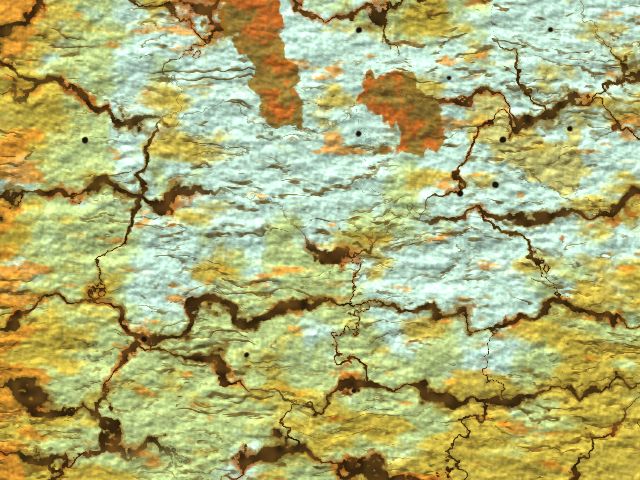
This texture is drawn by a Shadertoy shader. Its source:

```glsl
float hash(vec2 p) {
    return fract(sin(dot(p, vec2(127.1, 311.7))) * 43758.5453);
}

vec2 hash2(vec2 p) {
    return vec2(hash(p), hash(p + 37.3));
}

float noise(vec2 p) {
    vec2 i = floor(p), f = fract(p);
    f = f * f * (3.0 - 2.0 * f);
    return mix(mix(hash(i), hash(i + vec2(1, 0)), f.x),
               mix(hash(i + vec2(0, 1)), hash(i + vec2(1, 1)), f.x), f.y);
}

float fbm(vec2 p) {
    float sum = 0.0, amp = 0.5;
    for (int i = 0; i < 5; i++) {
        sum += amp * noise(p);
        p = p * 2.03 + 13.7;
        amp *= 0.52;
    }
    return sum;
}

// Distance to the border between bark plates; upright borders count as farther
float plateBorder(vec2 p, float upright) {
    vec2 scale = vec2(2.9, 5.0), q = p * scale;
    vec2 cell = floor(q), f = fract(q), nearest = vec2(0);
    float best = 9.0, border = 9.0;
    for (int y = -1; y <= 1; y++)
    for (int x = -1; x <= 1; x++) {
        vec2 g = vec2(x, y), r = g + hash2(cell + g) - f;
        if (dot(r, r) < best) { best = dot(r, r); nearest = r; }
    }
    for (int y = -2; y <= 2; y++)
    for (int x = -2; x <= 2; x++) {
        vec2 g = vec2(x, y), r = g + hash2(cell + g) - f, d = r - nearest;
        if (dot(d, d) < 1e-4) continue;
        vec2 n = normalize(d);
        float dist = dot(0.5 * (r + nearest), n) / length(n * scale);
        border = min(border, dist / mix(upright, 1.0, smoothstep(0.2, 0.9, abs(n.y))));
    }
    return border;
}

// Crinkled relief, slightly stretched along the grain
float relief(vec2 p) {
    return fbm(p * vec2(9, 19)) + 0.55 * abs(fbm(p * vec2(26, 38)) - 0.5);
}

// Dark lower edges of thin flakes
float flakeEdge(vec2 p, vec2 scale, float seed) {
    float h = fbm(p * scale + seed), above = fbm((p + vec2(0, 0.008)) * scale + seed);
    float level = fract(5.0 * h);
    float edge = smoothstep(0.0, 0.1, level) * (1.0 - smoothstep(0.15, 0.5, level));
    return edge * smoothstep(0.0, 0.04, above - h);
}

float patchMask(vec2 p, vec2 a, vec2 b, float radius) {
    vec2 ab = b - a;
    float t = clamp(dot(p - a, ab) / dot(ab, ab), 0.0, 1.0);
    return 1.0 - smoothstep(-0.006, 0.006, length(p - a - ab * t) - radius);
}

void mainImage(out vec4 fragColor, in vec2 fragCoord) {
    vec2 p = fragCoord / iResolution.y;
    vec3 mint = vec3(0.75, 0.89, 0.81), green = vec3(0.72, 0.80, 0.52);
    vec3 ochre = vec3(0.78, 0.67, 0.22), brown = vec3(0.53, 0.41, 0.14);
    vec3 dark = vec3(0.26, 0.18, 0.07), rust = vec3(0.74, 0.36, 0.09);

    vec2 rough = vec2(fbm(p * 9.0), fbm(p * 9.0 + 41.0)) - 0.5;
    vec2 jag = vec2(fbm(p * 28.0 + 7.0), fbm(p * 28.0 + 91.0)) - 0.5;
    float left = 1.0 - smoothstep(0.1, 0.6, p.x);
    float corner = smoothstep(0.8, 1.5, p.x + 0.4 - 1.1 * p.y);

    // Lichen tints, warmer to the left and the lower right
    float cool = fbm(p * vec2(6, 5) + 3.0) + 0.3 * (p.y - 0.5) + 0.3 * jag.y;
    vec3 col = mix(green, mint, smoothstep(0.4, 0.58, cool));
    float warm = fbm(p * vec2(9, 16) + 21.0) + 0.28 * (1.0 - smoothstep(0.0, 0.35, p.x))
               + 0.25 * corner + 0.08 * (1.0 - smoothstep(0.0, 0.35, p.y));
    col = mix(col, ochre, 0.85 * smoothstep(0.56, 0.76, warm));
    float stain = fbm(p * vec2(13, 32) + 60.0) + 0.25 * (1.0 - smoothstep(0.0, 0.15, p.x));
    col = mix(col, vec3(0.88, 0.54, 0.16), 0.7 * smoothstep(0.66, 0.78, stain));

    // Bare patches where the bark came off
    vec2 ragged = p + 0.18 * rough + 0.08 * jag;
    float bare = max(patchMask(ragged, vec2(0.42, 1.02), vec2(0.61, 0.82), 0.055),
                     patchMask(ragged, vec2(0.83, 0.79), vec2(0.88, 0.74), 0.06));
    float pale = patchMask(ragged, vec2(1.04, 0.72), vec2(1.19, 0.68), 0.055);
    col = mix(col, ochre, 0.6 * pale);
    col = mix(col, mix(rust, brown, smoothstep(0.35, 0.6, fbm(p * 30.0))), 0.9 * bare);

    // Thin flakes, coarse and fine
    vec2 bent = p + 0.04 * rough;
    float flakes = flakeEdge(bent, vec2(6, 16), 8.0) * smoothstep(0.4, 0.56, fbm(p * 8.0 + 77.0));
    flakes = max(flakes, 0.7 * flakeEdge(bent, vec2(11, 27), 50.0)
                 * smoothstep(0.42, 0.6, fbm(p * 9.0 + 33.0)));
    col = mix(col, mix(brown, dark, 0.5), 0.8 * flakes);

    // Relief lit from above, with fine grain
    float slope = relief(p + vec2(0.002, -0.003)) - relief(p + vec2(-0.002, 0.003));
    col *= 1.0 + clamp(2.0 * slope, -0.36, 0.24);
    col *= 0.91 + 0.2 * noise(p * vec2(170, 150));

    // Deep cracks that widen, break up and run mostly level
    float border = plateBorder(p + 0.15 * rough + 0.07 * jag, mix(0.3, 0.8, left));
    float strength = smoothstep(0.32, 0.66, noise(p * 5.0 + 5.0) + 0.2 * left);
    float width = 0.001 + 0.013 * strength * smoothstep(0.1, 0.9, noise(p * 19.0));
    float halo = 1.0 - smoothstep(width, width + 0.014, border + 0.02 * jag.x);
    float core = 1.0 - smoothstep(0.6 * width, width + 0.003, border);
    vec3 rim = mix(brown, rust, smoothstep(0.55, 0.8, noise(p * 14.0 + 30.0)));
    col = mix(col, rim, 0.75 * halo * strength);
    col = mix(col, dark * (0.5 + noise(p * 60.0)), core * (0.3 + 0.65 * strength));

    // Sparse insect holes
    vec2 cell = floor(p * 9.0), spot = 0.2 + 0.6 * hash2(cell + 5.0);
    float hole = length(fract(p * 9.0) - spot) / 9.0 + 0.01 * jag.x;
    col = mix(col, dark * 0.4, step(0.9, hash(cell)) * (1.0 - smoothstep(0.003, 0.008, hole)));

    fragColor = vec4(clamp(col, 0.0, 1.0), 1.0);
}
```
